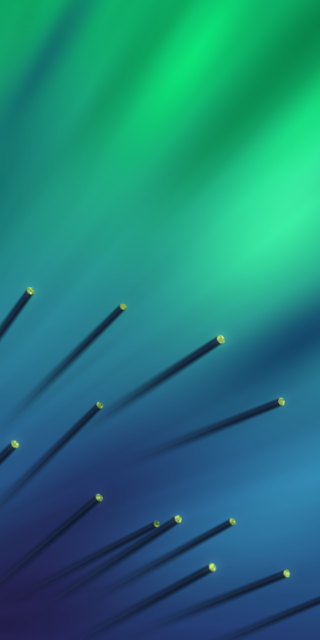
Write a WebGL 2 fragment shader that draws this background.

```glsl
#version 300 es
precision highp float;

uniform vec2 u_resolution;
out vec4 outColor;

const vec3 INDIGO = vec3(0.13, 0.19, 0.40);
const vec3 BLUE = vec3(0.15, 0.37, 0.56);
const vec3 TEAL = vec3(0.16, 0.50, 0.58);
const vec3 SEA = vec3(0.14, 0.65, 0.54);
const vec3 GREEN = vec3(0.05, 0.68, 0.40);
const vec3 MINT = vec3(0.23, 0.93, 0.64);
const vec3 EMERALD = vec3(0.05, 0.92, 0.49);
const vec3 FOREST = vec3(0.03, 0.53, 0.30);
const vec3 DEEP_TEAL = vec3(0.06, 0.38, 0.40);
const vec3 NAVY = vec3(0.07, 0.26, 0.41);
const vec3 SKY = vec3(0.20, 0.55, 0.70);
const vec3 VIOLET = vec3(0.14, 0.11, 0.29);
const vec3 SHAFT = vec3(0.045, 0.09, 0.16);
const vec3 TIP_DARK = vec3(0.25, 0.36, 0.16);
const vec3 TIP_LIGHT = vec3(0.72, 0.88, 0.48);

const vec2 FAN_CENTER = vec2(-0.75, 0.0);
const float GRAIN = 0.09;
const float FIBER_RADIUS = 0.0125;
const float FIBER_BLUR = 0.032;
const float FIBER_LENGTH = 0.62;

// Fibers: tip position and slope
const int FIBERS = 13;
const vec3 FIBER[FIBERS] = vec3[](
    vec3(0.096, 1.091, 1.38), vec3(0.385, 1.042, 1.00),
    vec3(0.690, 0.940, 0.66), vec3(0.880, 0.745, 0.40),
    vec3(0.312, 0.734, 1.00), vec3(0.047, 0.612, 1.00),
    vec3(0.310, 0.445, 0.86), vec3(0.490, 0.362, 0.53),
    vec3(0.557, 0.378, 0.66), vec3(0.727, 0.370, 0.56),
    vec3(0.664, 0.227, 0.55), vec3(0.896, 0.208, 0.40),
    vec3(1.050, 0.145, 0.42));

float hash(vec2 p) {
    p = fract(p * vec2(0.1031, 0.1137));
    p += dot(p, p.yx + 33.3);
    return fract((p.x + p.y) * p.x * 7.0);
}

float noise(vec2 p) {
    vec2 i = floor(p), f = fract(p);
    f = f * f * (3.0 - 2.0 * f);
    return mix(mix(hash(i), hash(i + vec2(1, 0)), f.x),
               mix(hash(i + vec2(0, 1)), hash(i + vec2(1, 1)), f.x), f.y);
}

// Soft elongated spot; size is half length and half width
float streak(vec2 p, vec2 center, float angle, vec2 size) {
    vec2 d = p - center, axis = vec2(cos(angle), sin(angle));
    vec2 q = vec2(dot(d, axis), dot(d, vec2(-axis.y, axis.x))) / size;
    return exp(-dot(q, q));
}

vec3 background(vec2 p) {
    // Vertical blend from indigo to green
    vec3 c = mix(INDIGO, BLUE, smoothstep(0.0, 0.55, p.y + 0.2 * p.x));
    c = mix(c, TEAL, smoothstep(0.5, 1.05, p.y + 0.1 * p.x));
    c = mix(c, SEA, smoothstep(0.95, 1.5, p.y + 0.2 * p.x));
    c = mix(c, GREEN, smoothstep(1.4, 2.1, p.y + 0.25 * p.x));

    // Green light and shade above
    c = mix(c, DEEP_TEAL, 0.65 * streak(p, vec2(0.0, 1.42), 1.05, vec2(0.40, 0.14)));
    c = mix(c, DEEP_TEAL, 0.80 * streak(p, vec2(0.13, 1.79), 1.02, vec2(0.40, 0.055)));
    c = mix(c, FOREST, 0.45 * streak(p, vec2(0.42, 1.77), 0.95, vec2(0.32, 0.06)));
    c = mix(c, EMERALD, 0.95 * streak(p, vec2(0.60, 1.82), 0.98, vec2(0.36, 0.10)));
    c = mix(c, FOREST, 0.75 * streak(p, vec2(0.78, 1.66), 0.85, vec2(0.40, 0.085)));
    c = mix(c, FOREST, 0.85 * streak(p, vec2(1.0, 1.91), 0.85, vec2(0.28, 0.12)));
    c = mix(c, EMERALD, 0.85 * streak(p, vec2(0.98, 1.60), 0.85, vec2(0.30, 0.09)));
    c = mix(c, MINT, 0.95 * streak(p, vec2(0.91, 1.34), 0.80, vec2(0.38, 0.17)));

    // Blue light and shade below
    c = mix(c, NAVY, 0.90 * streak(p, vec2(0.95, 0.94), 0.56, vec2(0.38, 0.095)));
    c = mix(c, SKY, 0.80 * streak(p, vec2(1.0, 0.50), 0.50, vec2(0.42, 0.15)));
    c = mix(c, INDIGO, 0.80 * streak(p, vec2(0.25, 0.42), 0.60, vec2(0.40, 0.16)));
    c = mix(c, VIOLET, 0.85 * streak(p, vec2(0.0, 0.06), 0.60, vec2(0.42, 0.26)));

    // Fine streaks fanning out
    vec2 d = p - FAN_CENTER;
    float angle = atan(d.y, d.x);
    float grain = noise(vec2(angle * 24.0, length(d) * 1.5))
                + 0.5 * noise(vec2(angle * 60.0, length(d) * 3.0));
    return c * (1.0 + GRAIN * (grain - 0.75));
}

vec3 addFiber(vec3 c, vec2 p, int i, float aa) {
    float seed = fract(float(i) * 0.618 + 0.7);
    vec2 d = p - FIBER[i].xy, axis = normalize(vec2(1.0, FIBER[i].z));
    float along = -dot(d, axis);
    float across = dot(d, vec2(-axis.y, axis.x));

    // Shaft loses focus away from its tip
    float radius = FIBER_RADIUS * mix(0.8, 1.05, seed);
    float blur = aa + 0.002 + FIBER_BLUR * max(along, 0.0);
    float body = 1.0 - smoothstep(radius - blur, radius + blur, abs(across));
    body *= smoothstep(-aa, aa, along) * (1.0 - smoothstep(0.12, FIBER_LENGTH, along));
    float sheen = exp(-pow((across / radius - 0.3) * 2.2, 2.0));
    vec3 shaft = SHAFT + sheen * vec3(0.05, 0.06, 0.09);
    c = mix(c, shaft, 0.92 * body);

    // Cut end with a faceted glint
    float cap = length(vec2(along * 1.3, across)) - radius;
    float facet = noise(d * 170.0 + float(i) * 7.0);
    vec3 tip = mix(TIP_DARK, TIP_LIGHT, clamp(facet * 0.8 + seed * 0.4, 0.0, 1.0));
    c = mix(c, tip, 1.0 - smoothstep(-aa, aa + 0.002, cap));
    return c + 0.10 * seed * TIP_LIGHT * exp(-dot(d, d) / 0.0006);
}

void main() {
    vec2 p = gl_FragCoord.xy / u_resolution.x;
    p.y *= 2.0 * u_resolution.x / u_resolution.y;
    float aa = 1.0 / u_resolution.x;
    vec3 color = background(p);
    for (int i = 0; i < FIBERS; i++) color = addFiber(color, p, i, aa);
    outColor = vec4(clamp(color, 0.0, 1.0), 1.0);
}
```
